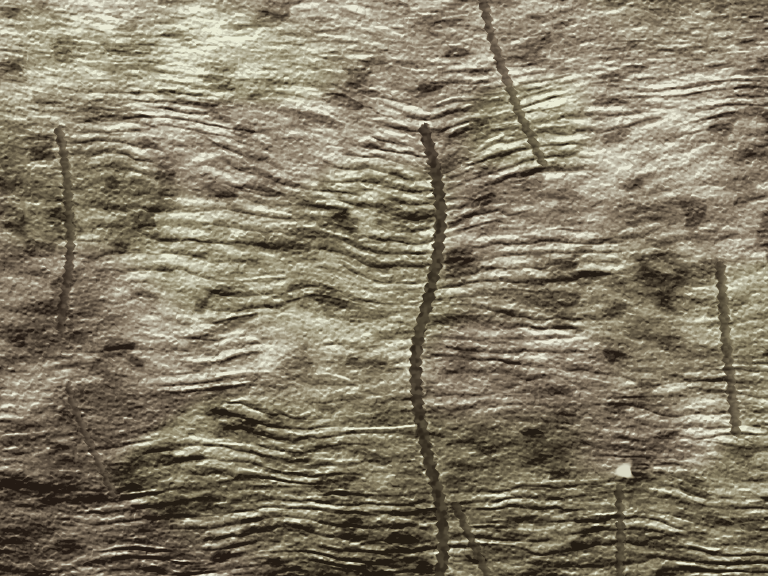
Write a Shadertoy shader that draws this texture.

```glsl
const vec3 DARK_BARK = vec3(0.200, 0.172, 0.140);
const vec3 MID_WOOD = vec3(0.520, 0.488, 0.420);
const vec3 PALE_WOOD = vec3(0.85, 0.85, 0.78);
const vec3 MOSS_TINT = vec3(1.02, 1.01, 0.91);
const vec3 STAIN_TINT = vec3(1.03, 0.98, 0.95);
const vec2 FAN_CENTRE = vec2(0.738, 0.38);
const float FAN_SPREAD = 0.95;
const float RIDGE_FREQ = 300.0;
const float RELIEF_GAIN = 0.40;
const float GLINT_GAIN = 0.16;
const float SPECKLE_GAIN = 0.20;
const float PIT_DEPTH = 0.30;
const vec2 LIGHT_STEP = vec2(-0.0010, 0.0030);
const float TOOTH_PITCH = 0.018;
const float TOOTH_DEPTH = 0.0055;
const float PATH_WOBBLE = 0.012;
const vec2 KNOT = vec2(0.61, 0.635);
const vec2 CHIP = vec2(1.085, 0.184);

// Galleries: x at top, top, bottom, drift per unit of descent
const int GALLERIES = 7;
const vec4 COURSE[GALLERIES] = vec4[](
    vec4(0.738, 0.775, -0.05, 0.01), vec4(0.825, 1.05, 0.72, 0.36),
    vec4(1.247, 0.54, 0.25, 0.12), vec4(0.100, 0.775, 0.43, 0.02),
    vec4(0.120, 0.33, 0.14, 0.32), vec4(1.077, 0.15, -0.05, 0.0),
    vec4(0.790, 0.12, -0.05, 0.50));
// Galleries: half width, bend, darkness
const vec3 BORE[GALLERIES] = vec3[](
    vec3(0.0095, 0.022, 0.95), vec3(0.0075, 0.010, 0.75),
    vec3(0.0080, 0.005, 0.75), vec3(0.0070, 0.015, 0.80),
    vec3(0.0055, 0.008, 0.75), vec3(0.0065, 0.005, 0.85),
    vec3(0.0070, 0.008, 0.85));

float hash(vec2 c) {
    vec3 v = fract(c.xyx * vec3(0.1031, 0.1030, 0.0973));
    v += dot(v, v.yzx + 33.33);
    return fract((v.x + v.y) * v.z);
}

// Cellular noise with softly blended cell values
float cellNoise(vec2 p) {
    vec2 base = floor(p);
    float total = 0.0, weight = 0.0;
    for (int j = -1; j <= 1; j++)
    for (int i = -1; i <= 1; i++) {
        vec2 cell = base + vec2(i, j);
        vec2 seed = vec2(hash(cell + 17.0), hash(cell + 59.0));
        vec2 d = cell + 0.15 + 0.7 * seed - p;
        float w = exp(-5.0 * dot(d, d));
        total += w * hash(cell);
        weight += w;
    }
    return total / weight;
}

// Bends the plane so that rows spread away from the main gallery
vec2 fan(vec2 p) {
    vec2 d = p - FAN_CENTRE;
    float reach = 0.55 * (1.0 - exp(-sqrt(d.x * d.x + 0.0006) / 0.5));
    float spread = FAN_SPREAD * smoothstep(-0.5, 0.35, d.y);
    spread *= 1.0 - 0.7 * smoothstep(0.35, 0.62, d.y);
    float y = d.y / (1.0 + spread * reach);
    y += 0.006 * sin(9.0 * p.x + 7.0 * p.y) + 0.003 * sin(23.0 * p.x - 15.0 * p.y);
    y += 0.03 * (cellNoise(p * vec2(5.0, 6.0) + 71.0) - 0.5);
    return vec2(p.x, y);
}

// Short larval ridges with sharp creases, plus wood grain
float height(vec2 p) {
    vec2 q = fan(p);
    float wander = cellNoise(q * vec2(8.0, 20.0)) + 0.3 * cellNoise(q * vec2(40.0, 65.0));
    float phase = q.y * RIDGE_FREQ + 6.5 * wander;
    float wave = 1.5 * abs(sin(0.5 * phase)) + 0.4 * sin(phase);
    float segment = smoothstep(0.28, 0.6, cellNoise(q * vec2(11.0, 38.0) + 7.0));
    float patchy = smoothstep(0.2, 0.55, cellNoise(p * vec2(5.0, 8.0) + 13.0));
    float strength = 0.12 + segment * (0.35 + 0.65 * patchy);
    strength *= 1.0 - 0.7 * smoothstep(0.78, 0.95, p.y);
    strength *= 0.55 + 0.45 * smoothstep(0.05, 0.3, p.x);
    float grain = cellNoise(q * vec2(40.0, 110.0) + 31.0);
    float grit = cellNoise(p * vec2(150.0, 210.0));
    return wave * strength + 1.5 * grain + 1.0 * grit;
}

// Broad light and stain over the log
float baseTone(vec2 p, vec2 q) {
    float tone = 0.56;
    tone += 0.26 * smoothstep(0.74, 0.98, p.y) * (1.0 - smoothstep(0.5, 1.2, p.x));
    tone -= 0.26 * (1.0 - smoothstep(0.0, 0.42, p.y));
    tone -= 0.14 * (1.0 - smoothstep(0.0, 0.4, p.x)) * (1.0 - smoothstep(0.68, 0.85, p.y));
    tone += 0.08 * smoothstep(0.8, 1.2, p.x) * smoothstep(0.3, 0.5, p.y);
    tone += 0.28 * (cellNoise(p * vec2(3.5, 6.0) + 3.0) - 0.5);
    tone += 0.36 * (cellNoise(q * vec2(11.0, 22.0) + 11.0) - 0.5);
    tone += 0.36 * (cellNoise(q * vec2(22.0, 75.0) + 23.0) - 0.5);
    tone += SPECKLE_GAIN * (cellNoise(p * vec2(230.0, 270.0) + 37.0) - 0.5);
    tone -= PIT_DEPTH * smoothstep(0.70, 0.86, cellNoise(q * vec2(22.0, 48.0) + 53.0));
    vec2 k = (p - KNOT) * vec2(11.0, 17.0);
    return tone + exp(-dot(k, k)) * 1.1 * (cellNoise(p * vec2(40.0, 52.0)) - 0.65);
}

// Carves the toothed galleries with pale rims
float carveGalleries(float tone, vec2 p, float soft) {
    float dust = cellNoise(p * 140.0 + 5.0);
    for (int i = 0; i < GALLERIES; i++) {
        vec4 course = COURSE[i];
        vec3 bore = BORE[i];
        float y = clamp(p.y, course.z, course.y);
        float path = course.x + course.w * (course.y - y)
                   + bore.y * (sin(11.2 * (y - 0.48)) - sin(11.2 * (course.y - 0.48)))
                   + PATH_WOBBLE * (cellNoise(vec2(11.0 * y, 9.0 * float(i))) - 0.5);
        vec2 d = vec2(p.x - path, p.y - y);
        float saw = fract(p.y / TOOTH_PITCH + 0.08 * sign(d.x) + 0.4 * dust);
        float tooth = abs(2.0 * saw - 1.0);
        float edge = length(d) - bore.x - TOOTH_DEPTH * (tooth - 0.5);
        float rim = exp(-pow((edge - 0.003) / 0.0028, 2.0));
        float inside = 1.0 - smoothstep(-soft, soft, edge);
        float bed = 0.28 * dust + (1.0 - bore.z) * smoothstep(-bore.x, bore.x, d.x);
        tone += 0.28 * rim * tooth * bore.z;
        tone = mix(tone, bed - 0.10, inside * bore.z);
    }
    return tone;
}

void mainImage(out vec4 fragColor, in vec2 fragCoord) {
    vec2 p = fragCoord / iResolution.y;
    vec2 q = fan(p);
    float soft = max(0.0015, 0.8 / iResolution.y);

    // Relief lit from above, with glints on the crests
    float relief = height(p) - height(p + LIGHT_STEP);
    float glint = max(relief, 0.0);
    float tone = baseTone(p, q) + RELIEF_GAIN * relief + GLINT_GAIN * glint * glint;
    tone = carveGalleries(tone, p, soft);

    // Splintered pale chip
    float chip = length((p - CHIP) * vec2(0.8, 1.0)) + 0.022 * cellNoise(p * 70.0);
    tone = mix(tone, 1.0, 1.0 - smoothstep(0.015, 0.026, chip));

    // Wood ramp, then moss and reddish stain
    tone = clamp(tone, -0.1, 1.1);
    vec3 wood = tone < 0.5 ? mix(DARK_BARK, MID_WOOD, tone * 2.0)
                           : mix(MID_WOOD, PALE_WOOD, tone * 2.0 - 1.0);
    float growth = smoothstep(0.3, 0.7, cellNoise(p * vec2(4.0, 7.0) + 41.0));
    vec3 tint = mix(STAIN_TINT, MOSS_TINT, growth);
    wood *= mix(tint, vec3(1.0), 0.8 * smoothstep(0.45, 0.95, tone));
    fragColor = vec4(clamp(wood, 0.0, 1.0), 1.0);
}
```
